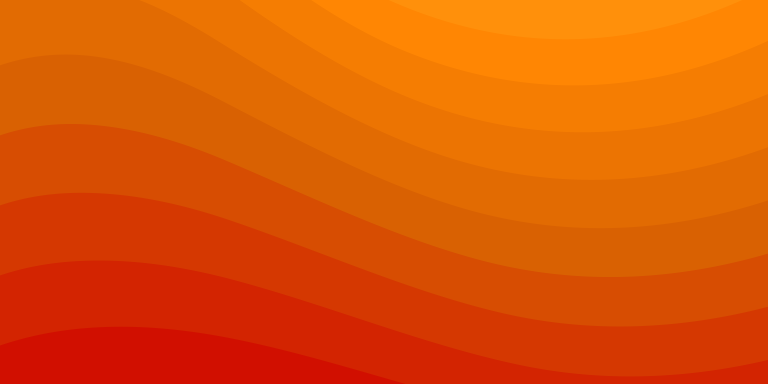
Reproduce this background procedurally as a WebGL 1 fragment shader.

```glsl
precision highp float;
// Stacked flat wave bands, running from deep red at the bottom to amber at the top.
// Each band edge is a smooth cubic curve through five knots; the knots shift
// steadily from edge to edge, so one formula shapes the whole family.

#define EDGES 9
#define RAMP_STEPS 4.0
#define RED vec3(0.82, 0.06, 0.0)
#define OCHRE vec3(0.85, 0.382, 0.008)
#define AMBER vec3(1.0, 0.527, 0.01)
#define HIGHLIGHT vec3(1.0, 0.565, 0.045)

uniform vec2 u_resolution;

// Cubic curve between two knots, each holding (x, height, slope)
float hermite(vec3 a, vec3 b, float x) {
    float span = b.x - a.x;
    float t = (x - a.x) / span;
    float s = 1.0 - t;
    float height = mix(a.y, b.y, t * t * (3.0 - 2.0 * t));
    return height + span * t * s * (a.z * s - b.z * t);
}

// Height of edge k at x, with x in 0..2 and height in 0..1
float waveEdge(float k, float x) {
    float k2 = k * k;
    vec3 start = vec3(0.0, 0.1003 + 0.1824 * k, 0.336);
    vec3 crest = vec3(0.1884 + 0.013 * k, 0.1421 + 0.1779 * k, 0.114 - 0.059 * k);
    vec3 slide = vec3(0.6203 - 0.0103 * k, 0.1152 + 0.1554 * k,
                      -0.2055 - 0.057 * k - 0.0053 * k2);
    vec3 basin = vec3(1.4009 - 0.0491 * k, -0.0861 + 0.136 * k,
                      -0.19 - 0.0195 * k - 0.0016 * k2);
    vec3 end = vec3(2.0, -0.0759 + 0.1385 * k, 0.212 + 0.0195 * k + 0.0022 * k2);

    if (x < crest.x) return hermite(start, crest, x);
    if (x < slide.x) return hermite(crest, slide, x);
    if (x < basin.x) return hermite(slide, basin, x);
    return hermite(basin, end, x);
}

// Colour ramp over the bands, counted from the bottom
vec3 bandColor(float band) {
    float ramp = band / RAMP_STEPS;
    vec3 color = mix(RED, OCHRE, clamp(ramp, 0.0, 1.0));
    color = mix(color, AMBER, clamp(ramp - 1.0, 0.0, 1.0));
    return mix(color, HIGHLIGHT, clamp(band - 2.0 * RAMP_STEPS, 0.0, 1.0));
}

void main() {
    vec2 p = gl_FragCoord.xy / u_resolution * vec2(2.0, 1.0);
    vec3 color = bandColor(0.0);

    // Paint upward, each band covering everything above its edge
    for (int i = 0; i < EDGES; i++) {
        float k = float(i);
        float above = (p.y - waveEdge(k, p.x)) * u_resolution.y;
        color = mix(color, bandColor(k + 1.0), clamp(above + 0.5, 0.0, 1.0));
    }

    gl_FragColor = vec4(color, 1.0);
}
```
